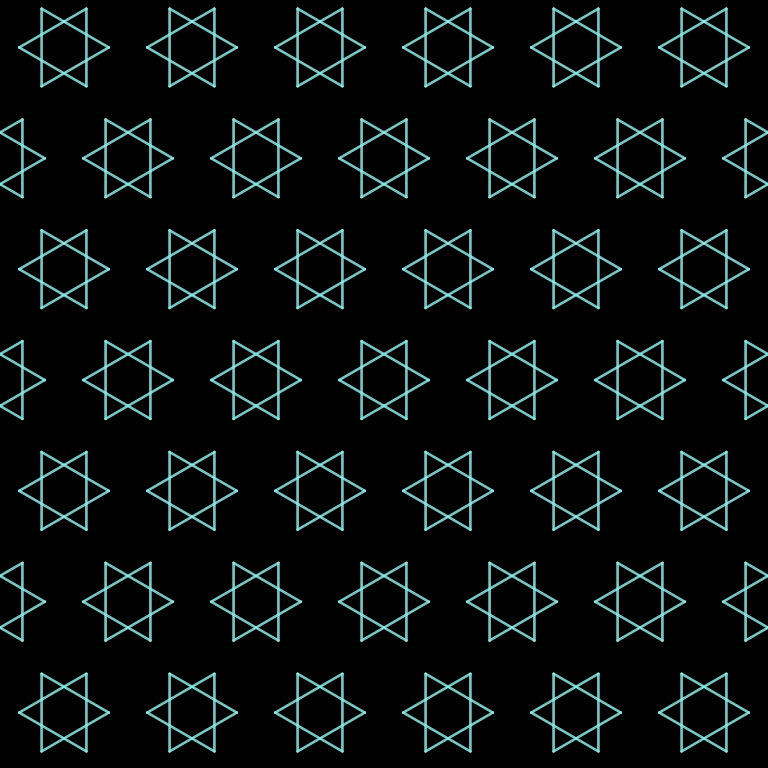
Reproduce this pattern procedurally as a Shadertoy shader.

```glsl
const float COLUMNS = 6.0;
const float ROW_HEIGHT = 0.8660254;   // triangular lattice, in cell widths
const float STAR_RADIUS = 0.35;
const float HALF_STROKE = 0.0101;
const float STROKE_ALPHA = 0.83;
const float SIXTH_TURN = radians(60.0);
const vec3 BACKGROUND = vec3(0.0);
const vec3 STROKE_COLOR = vec3(0.56, 0.93, 0.93);

float segmentDistance(vec2 p, vec2 a, vec2 b) {
    vec2 pa = p - a, ba = b - a;
    return length(pa - ba * clamp(dot(pa, ba) / dot(ba, ba), 0.0, 1.0));
}

vec2 polar(float radius, float angle) {
    return radius * vec2(cos(angle), sin(angle));
}

// Position relative to the nearest centre; odd rows shift by half a cell
vec2 staggeredCell(vec2 p, float rowHeight) {
    float row = floor(p.y / rowHeight);
    float x = fract(p.x + 0.5 * mod(row, 2.0)) - 0.5;
    return vec2(x, p.y - (row + 0.5) * rowHeight);
}

// Opacity of six translucent strokes, denser where they overlap
float hexagramOpacity(vec2 p, float radius, float halfStroke, float alpha, float blur) {
    float transmitted = 1.0;
    for (int i = 0; i < 6; i++) {
        float angle = float(i) * SIXTH_TURN;
        vec2 start = polar(radius, angle);
        vec2 end = polar(radius, angle + 2.0 * SIXTH_TURN);
        float d = segmentDistance(p, start, end) - halfStroke;
        float coverage = 1.0 - smoothstep(-blur, blur, d);
        transmitted *= 1.0 - alpha * coverage;
    }
    return 1.0 - transmitted;
}

void mainImage(out vec4 fragColor, in vec2 fragCoord) {
    float pixel = COLUMNS / iResolution.y;
    vec2 p = staggeredCell(fragCoord * pixel, ROW_HEIGHT);
    float opacity = hexagramOpacity(p, STAR_RADIUS, HALF_STROKE, STROKE_ALPHA, 0.6 * pixel);
    fragColor = vec4(mix(BACKGROUND, STROKE_COLOR, opacity), 1.0);
}
```
